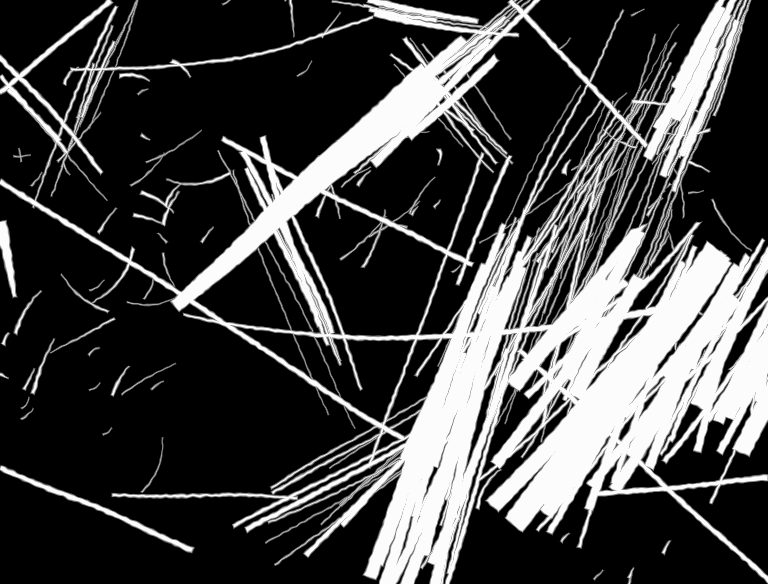
This texture is drawn by a WebGL 1 fragment shader. Its source:

```glsl
precision highp float;
// Stark white straw, reeds and broken chips scattered over black.
// Tapered, bowed strips are joined into sheaves by hashed loops;
// gradient noise bends the stalks and frays their edges.

uniform vec2 u_resolution;

#define SOFTNESS 0.0036   // width of the grey edge
#define BEND 0.010        // slow wander of the stalks
#define FRAY 0.0028       // fine raggedness of the edges
#define FRAY_SCALE 85.0
#define CHIP_COUNT 110
#define CHIPS_PER_CLUMP 6.0
#define CLUMP_SIZE 0.22
#define CHIP_LENGTH 0.11
#define CHIP_WIDTH 0.0042
#define MAX_STRAWS 36
#define BLACK vec3(0.0)
#define WHITE vec3(0.99)

vec4 hash4(vec2 k) {
  vec4 s = vec4(dot(k, vec2(127.1, 311.7)), dot(k, vec2(269.5, 183.3)),
                dot(k, vec2(419.2, 371.9)), dot(k, vec2(73.7, 157.3)));
  return fract(sin(s) * 43758.5);
}

float gradientNoise(vec2 p) {
  vec2 i = floor(p), f = fract(p);
  vec2 u = f * f * f * (f * (f * 6.0 - 15.0) + 10.0);
  vec2 x = vec2(1.0, 0.0), y = vec2(0.0, 1.0);
  float a = dot(hash4(i).xy * 2.0 - 1.0, f);
  float b = dot(hash4(i + x).xy * 2.0 - 1.0, f - x);
  float c = dot(hash4(i + y).xy * 2.0 - 1.0, f - y);
  float d = dot(hash4(i + 1.0).xy * 2.0 - 1.0, f - 1.0);
  return mix(mix(a, b, u.x), mix(c, d, u.x), u.y);
}

vec2 noise2(vec2 p) {
  return vec2(gradientNoise(p), gradientNoise(p + 37.4));
}

// Strip from a to b with half widths w.x and w.y, bowed sideways
float straw(vec2 p, vec2 a, vec2 b, vec2 w, float bow) {
  float len = length(b - a);
  vec2 dir = (b - a) / len, q = p - a;
  float along = dot(q, dir), t = clamp(along / len, 0.0, 1.0);
  float across = dot(q, vec2(-dir.y, dir.x)) - bow * len * 4.0 * t * (1.0 - t);
  return max(abs(across) - mix(w.x, w.y, t), max(-along, along - len));
}

// Loose sheaf of straws around the axis a-b
float sheaf(vec2 p, vec2 a, vec2 b, float spread, float width, float count, float seed) {
  vec2 axis = b - a, side = normalize(vec2(-axis.y, axis.x)) * spread;
  float d = 1.0;
  for (int i = 0; i < MAX_STRAWS; i++) {
    if (float(i) >= count) break;
    vec4 h = hash4(vec2(float(i) + 1.0, seed));
    float k = fract(h.x * 17.3 + h.w * 5.1);
    vec2 s = a + axis * 0.42 * h.x + side * (h.z - 0.5);
    vec2 e = b - axis * 0.42 * h.y + side * (mix(h.z, h.w, 0.5) - 0.5);
    float w = width * (0.15 + 0.85 * k * k);
    d = min(d, straw(p, s, e, w * vec2(1.0, 0.35 + 0.65 * h.y), 0.04 * (h.w - 0.5)));
  }
  return d;
}

// Short fragments gathered in clumps
float chips(vec2 p, float aspect) {
  float d = 1.0;
  for (int i = 0; i < CHIP_COUNT; i++) {
    float n = float(i);
    vec4 h = hash4(vec2(n, 5.3));
    vec2 clump = hash4(vec2(floor(n / CHIPS_PER_CLUMP), 8.9)).xy;
    vec2 c = clump * vec2(aspect, 1.0) + CLUMP_SIZE * (h.xy - 0.5);
    float k = fract(h.x * 13.7 + h.z);
    float angle = h.z < 0.6 ? 0.5 + 0.7 * h.w : 6.28 * h.w;
    vec2 arm = vec2(cos(angle), sin(angle)) * CHIP_LENGTH * (0.08 + 0.5 * k * k);
    float w = CHIP_WIDTH * (0.25 + 0.75 * h.w * h.y);
    d = min(d, straw(p, c - arm, c + arm, w * vec2(1.0, 0.3), 0.25 * (h.y - 0.5)));
  }
  return d;
}

// Single stalks that cross the open ground
float stalks(vec2 p) {
  vec2 thin = vec2(0.0024), mid = vec2(0.0042);
  float d = straw(p, vec2(0.0, 0.69), vec2(0.69, 0.25), mid, 0.0);
  d = min(d, straw(p, vec2(0.38, 0.76), vec2(0.81, 0.545), mid, 0.0));
  d = min(d, straw(p, vec2(0.87, 1.0), vec2(1.11, 0.75), mid, 0.0));
  d = min(d, straw(p, vec2(0.89, 0.40), vec2(1.32, 0.0), mid, 0.0));
  d = min(d, straw(p, vec2(0.31, 0.46), vec2(1.2, 0.49), mid.xx * vec2(0.5, 1.5), -0.06));
  d = min(d, straw(p, vec2(0.83, 0.74), vec2(0.63, 0.2), thin, 0.0));
  d = min(d, straw(p, vec2(0.0, 0.2), vec2(0.33, 0.06), mid, 0.0));
  d = min(d, straw(p, vec2(0.0, 0.84), vec2(0.19, 1.0), mid, 0.0));
  d = min(d, straw(p, vec2(0.19, 0.152), vec2(0.51, 0.146), thin, 0.0));
  d = min(d, straw(p, vec2(0.12, 0.88), vec2(0.64, 0.97), thin, -0.05));
  d = min(d, straw(p, vec2(0.0, 0.62), vec2(0.025, 0.49), vec2(0.011, 0.003), 0.0));
  return min(d, straw(p, vec2(1.02, 0.155), vec2(1.32, 0.18), mid, 0.0));
}

void main() {
  float aspect = u_resolution.x / u_resolution.y;
  vec2 p = gl_FragCoord.xy / u_resolution.y;
  p += BEND * noise2(p * 5.0) + FRAY * noise2(p * FRAY_SCALE);

  // Dense harvest on the right, cut by dark bars
  float d = sheaf(p, vec2(0.66, -0.08), vec2(0.91, 0.64), 0.15, 0.012, 34.0, 1.0);
  d = min(d, sheaf(p, vec2(0.86, 0.08), vec2(1.24, 0.66), 0.26, 0.017, 26.0, 2.0));
  d = min(d, sheaf(p, vec2(1.12, 0.17), vec2(1.38, 0.62), 0.22, 0.017, 24.0, 3.0));
  d = min(d, straw(p, vec2(0.88, 0.1), vec2(1.23, 0.57), vec2(0.02, 0.025), 0.0));
  float bars = straw(p, vec2(0.96, 0.57), vec2(1.17, 0.665), vec2(0.014, 0.024), 0.0);
  bars = min(bars, straw(p, vec2(1.13, 0.62), vec2(1.3, 0.61), vec2(0.016, 0.03), 0.14));
  d = max(d, -bars);
  d = min(d, sheaf(p, vec2(1.13, 0.68), vec2(1.29, 1.08), 0.08, 0.011, 18.0, 4.0));
  d = min(d, sheaf(p, vec2(0.8, 0.25), vec2(1.14, 0.97), 0.3, 0.0036, 34.0, 5.0));

  // Broad blade and its split fibres
  d = min(d, straw(p, vec2(0.295, 0.473), vec2(0.74, 0.865), vec2(0.011, 0.035), 0.0));
  d = min(d, sheaf(p, vec2(0.56, 0.7), vec2(0.96, 1.05), 0.08, 0.011, 16.0, 6.0));

  // Thin sheaves on the left, along the top and at the foot
  d = min(d, sheaf(p, vec2(0.25, 1.05), vec2(0.07, 0.62), 0.05, 0.004, 8.0, 7.0));
  d = min(d, sheaf(p, vec2(-0.05, 0.93), vec2(0.21, 0.64), 0.05, 0.005, 5.0, 8.0));
  d = min(d, sheaf(p, vec2(0.4, 0.78), vec2(0.62, 0.26), 0.09, 0.006, 9.0, 9.0));
  d = min(d, sheaf(p, vec2(0.5, 1.01), vec2(0.9, 0.95), 0.03, 0.007, 7.0, 10.0));
  d = min(d, sheaf(p, vec2(0.42, 0.05), vec2(0.86, 0.33), 0.16, 0.005, 14.0, 11.0));
  d = min(d, sheaf(p, vec2(0.66, 0.97), vec2(0.9, 0.7), 0.1, 0.004, 9.0, 12.0));

  d = min(d, min(stalks(p), chips(p, aspect)));
  float coverage = clamp(0.5 - d / SOFTNESS, 0.0, 1.0);
  gl_FragColor = vec4(mix(BLACK, WHITE, coverage), 1.0);
}
```
